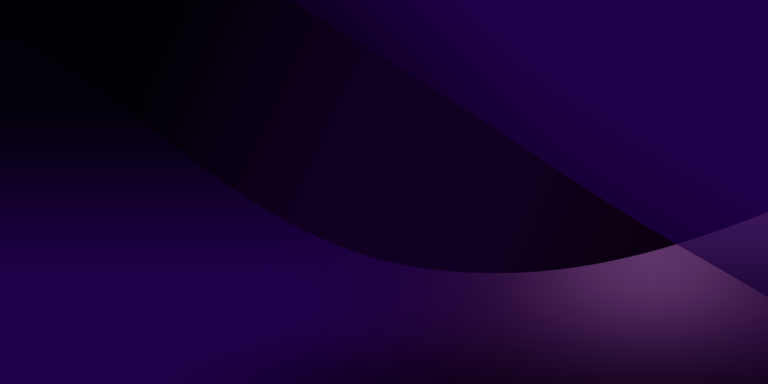
Give the GLSL for this background, as a Shadertoy shader.

```glsl
// Dark violet backdrop of broad overlapping sheets: a near-black band swoops
// between a sagging curve and a falling diagonal, with a mauve glow low right.
// Each sheet is a soft gradient, masked by the height above the two edges.

const vec3 NIGHT  = vec3(0.010, 0.000, 0.035);
const vec3 VIOLET = vec3(0.122, 0.000, 0.295);
const vec3 PLUM   = vec3(0.125, 0.008, 0.195);
const vec3 SHADOW = vec3(0.070, 0.000, 0.110);
const vec3 MAUVE  = vec3(0.240, 0.195, 0.215);

// Height of the sagging curve, lowest near x = 1.3
float sagHeight(float x) {
    float d = x - 1.3;
    float left = 0.462 - 0.38 * (d + 0.8) * (d + 0.8);
    float right = 0.405 - 0.115 * d;
    return 0.289 + d * d * (d < 0.0 ? left : right);
}

// Height of the diagonal, with a slight dip on its way down
float diagonalHeight(float x) {
    float dip = (x - 1.62) / 0.25;
    return 1.0 - 0.621 * (x - 0.755) - 0.014 * exp(-dip * dip);
}

// Elliptical falloff: 1 at the centre
float glow(vec2 p, vec2 centre, vec2 radius) {
    vec2 q = (p - centre) / radius;
    return exp(-dot(q, q));
}

// Antialiased mask for the area above an edge
float above(float height, float pixel) {
    return smoothstep(-pixel, pixel, height);
}

// Lower sheet: violet at the left, plum and a mauve light at the right
vec3 lowerSheet(vec2 p) {
    vec3 leftSide = mix(VIOLET, NIGHT, smoothstep(0.2, 0.8, p.y));
    vec3 rightSide = mix(SHADOW, PLUM, smoothstep(-0.05, 0.2, p.y));
    vec3 base = mix(leftSide, rightSide, smoothstep(0.65, 1.4, p.x + 0.5 * (0.2 - p.y)));
    base *= 1.0 - 0.25 * glow(p, vec2(0.85, 0.0), vec2(0.35, 0.10));
    return base + MAUVE * glow(p, vec2(1.70, 0.33), vec2(0.36, 0.23));
}

// Middle band: black at the upper left, dim violet along its belly
vec3 darkBand(vec2 p) {
    vec3 belly = vec3(0.062, 0.0, 0.130);
    vec3 tip = vec3(0.045, 0.0, 0.065);
    float along = p.x - 0.45 * p.y;
    vec3 base = mix(vec3(0.003, 0.0, 0.016), belly, smoothstep(-0.15, 0.75, along));
    return mix(base, tip, smoothstep(1.05, 1.5, along));
}

// Upper sheet: violet that sinks into shade beside the diagonal
vec3 upperSheet(vec2 p, float height) {
    float lift = smoothstep(-0.12, 0.38, height);
    float side = smoothstep(0.5, 1.5, p.x);
    vec3 shade = mix(vec3(0.035, 0.0, 0.095), vec3(0.090, 0.0, 0.210), side);
    return mix(shade, VIOLET, lift * mix(0.65, 1.0, side));
}

// Small wedge at the right, where the light shows through
vec3 wedge(vec2 p) {
    vec3 base = vec3(0.130, 0.030, 0.235);
    return base + vec3(0.09, 0.05, 0.10) * smoothstep(0.22, 0.44, p.y);
}

void mainImage(out vec4 fragColor, in vec2 fragCoord) {
    vec2 p = fragCoord / iResolution.xy * vec2(2.0, 1.0);
    float pixel = 0.9 / iResolution.y;

    float sag = p.y - sagHeight(p.x);
    float diagonal = p.y - diagonalHeight(p.x);
    float overSag = above(sag, pixel);
    float overDiagonal = above(diagonal, pixel);

    vec3 below = mix(lowerSheet(p), wedge(p), overDiagonal);
    vec3 upper = mix(darkBand(p), upperSheet(p, diagonal), overDiagonal);
    fragColor = vec4(mix(below, upper, overSag), 1.0);
}
```
